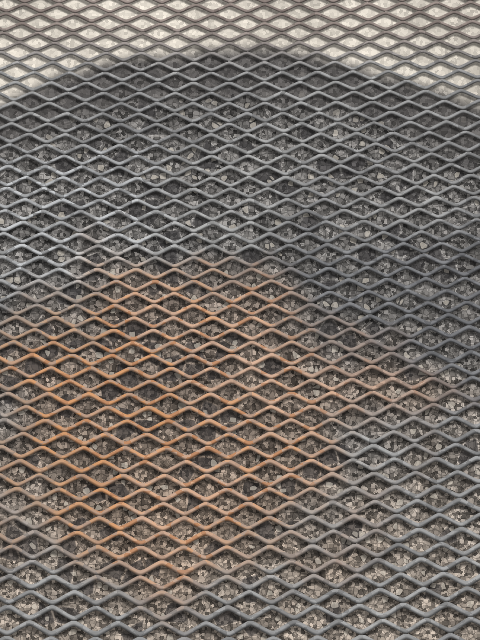
Give the GLSL for this texture, as a Shadertoy shader.

```glsl
vec2 hash2(vec2 p) {
    return fract(sin(vec2(dot(p, vec2(127.1, 311.7)), dot(p, vec2(269.5, 183.3)))) * 4375.85);
}

// Cellular noise: nearest distance, gap to the second nearest, cell id
vec3 cells(vec2 p) {
    vec2 base = floor(p);
    float near = 9.0, second = 9.0, id = 0.0;
    for (int j = -1; j <= 1; j++)
    for (int i = -1; i <= 1; i++) {
        vec2 c = base + vec2(i, j);
        vec2 h = hash2(c);
        float d = length(c + 0.1 + 0.8 * h - p);
        if (d < near) { second = near; near = d; id = hash2(c + 17.0).x; }
        else second = min(second, d);
    }
    return vec3(near, second - near, id);
}

// Layered sines, roughly -1 to 1
float blotches(vec2 p) {
    float sum = 0.0, amp = 0.5;
    for (int i = 0; i < 4; i++) {
        sum += amp * sin(p.x + 1.7 * sin(p.y * 0.8 + float(i))) * cos(p.y - 1.3 * sin(p.x * 0.7));
        p = mat2(1.5, 1.1, -1.1, 1.5) * p + 2.3;
        amp *= 0.6;
    }
    return sum;
}

// Canvas to mesh coordinates on a receding plane, one unit per opening
vec2 meshPlane(vec2 uv) {
    float depth = 0.0926 - 0.0212 * uv.y;
    vec2 q = vec2(uv.x - 0.5, 8.2) / depth;
    return q + vec2(0.06 * sin(uv.y * 9.0), 0.1 * sin(uv.x * 3.0 + 0.6));
}

// Signed height from the nearest wavy strand, and its row
vec2 strand(vec2 q) {
    float wave = asin(0.92 * sin(6.2832 * q.x)) / 1.168;
    float row = floor(q.y * 2.0);
    vec2 best = vec2(9.0, 0.0);
    for (int i = -1; i <= 2; i++) {
        float k = row + float(i);
        float side = mod(k, 2.0) < 0.5 ? 1.0 : -1.0;
        float d = q.y - 0.5 * k - side * 0.17 * wave;
        if (abs(d) < abs(best.x)) best = vec2(d, k);
    }
    return best;
}

float patchMask(vec2 uv, vec2 center, vec2 radius, float rough) {
    return 1.0 - smoothstep(0.55, 1.1, length((uv - center) / radius) + rough);
}

vec3 groundColor(vec2 uv, vec2 p, float rough, float rust) {
    vec3 grit = cells(p * 150.0);
    vec3 pebble = cells(p * 75.0 + 0.4 * rough);
    vec3 lump = cells(p * 24.0 + 0.3 * rough);

    // Ash bed, warmer and paler towards the lower right
    float pale = smoothstep(0.55, 0.05, uv.y + 0.12 * rough);
    vec3 bed = mix(vec3(0.45, 0.44, 0.43), vec3(0.56, 0.52, 0.48), pale);
    bed = mix(bed, vec3(0.5, 0.41, 0.34), 0.4 * rust);
    bed *= 0.8 + 0.36 * lump.z;
    bed *= 0.6 + 0.8 * grit.z;
    bed *= mix(0.75, 1.0, smoothstep(0.0, 0.25, pebble.y));

    // Charred lumps and angular bright chips
    float char1 = step(0.8, lump.z) * smoothstep(0.0, 0.2, lump.y);
    bed = mix(bed, vec3(0.17, 0.165, 0.17), 0.6 * char1);
    float chip = step(0.93, pebble.z) * smoothstep(0.1, 0.3, pebble.y);
    bed = mix(bed, vec3(0.75, 0.72, 0.67), 0.6 * chip);

    // Dark pit wall under a pale curved rim
    float rim = uv.y - 0.925 + 0.36 * (uv.x - 0.48) * (uv.x - 0.48) + 0.012 * rough;
    float wall = smoothstep(-0.11, -0.05, rim);
    bed = mix(bed, vec3(0.33, 0.32, 0.315) * (0.8 + 0.4 * grit.z), 0.8 * wall);
    vec3 stone = vec3(0.86, 0.83, 0.78) * (0.84 + 0.2 * grit.z + 0.12 * rough);
    return mix(bed, stone, smoothstep(-0.015, 0.015, rim));
}

vec3 metalColor(vec2 uv, vec2 p, float rough, float rust) {
    float fleck = cells(p * vec2(70.0, 110.0)).z;
    vec3 steel = mix(vec3(0.44, 0.44, 0.445), vec3(0.58, 0.58, 0.575), 0.5 + 0.5 * rough);
    float soot = patchMask(uv, vec2(0.78, 0.52), vec2(0.42, 0.16), 0.3 * rough);
    steel = mix(steel, vec3(0.34, 0.345, 0.36), 0.6 * soot);
    float ash = patchMask(uv, vec2(0.12, 0.65), vec2(0.36, 0.13), 0.4 * rough);
    steel = mix(steel, vec3(0.68, 0.69, 0.7), ash * (0.2 + 0.45 * fleck));
    steel = mix(steel, vec3(0.5, 0.44, 0.41), 0.7 * smoothstep(0.88, 0.97, uv.y));

    // Rust runs from orange at the left to a pale pink brown
    float orange = smoothstep(0.1, 0.9, fleck + 0.5 * rough - 0.9 * (uv.x - 0.25));
    vec3 oxide = mix(vec3(0.71, 0.59, 0.51), vec3(0.7, 0.51, 0.36), orange);
    oxide = mix(oxide, vec3(0.5, 0.36, 0.28), 0.5 * step(0.8, fleck));
    return mix(steel, oxide, rust) * (0.88 + 0.24 * fleck);
}

void mainImage(out vec4 fragColor, in vec2 fragCoord) {
    vec2 uv = fragCoord / iResolution.xy;
    vec2 p = uv * vec2(1.0, 1.3333);
    float rough = blotches(p * 9.0 + 3.0);
    float rust = patchMask(uv, vec2(0.38, 0.34), vec2(0.48, 0.3), 0.35 * rough);

    vec2 q = meshPlane(uv);
    float soft = fwidth(q.y);
    vec2 bar = strand(q);
    float halfWidth = 0.088 + 0.008 * sin(bar.y * 2.4 + q.x * 1.3);

    // Ground with the soft shadow of the mesh
    vec3 color = groundColor(uv, p, rough, rust);
    float shade = abs(strand(q + vec2(0.04, 0.13)).x);
    color *= mix(0.6, 1.05, smoothstep(0.05, 0.18, shade));

    // Strands: lit upper edge, dark lower edge
    vec3 metal = metalColor(uv, p, rough, rust);
    float across = bar.x / halfWidth;
    metal *= mix(0.5, 1.15, smoothstep(-1.1, 0.2, across));
    float cover = 1.0 - smoothstep(-0.6 * soft, 0.6 * soft, abs(bar.x) - halfWidth);
    fragColor = vec4(clamp(mix(color, metal, cover), 0.0, 1.0), 1.0);
}
```
